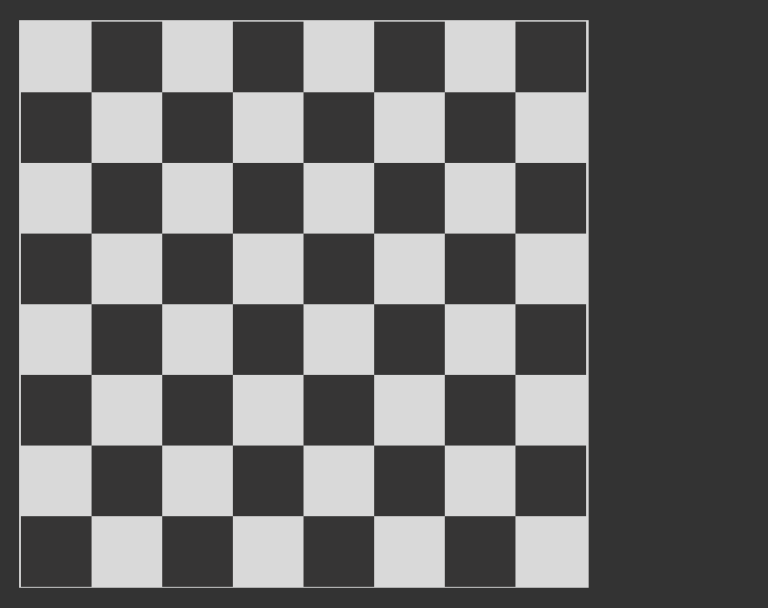
Reproduce this pattern procedurally as a Shadertoy shader.

```glsl
// Flat two-tone board of 8 by 8 squares, set left on a dark ground with a thin pale rim.
// The squares are the product of two square waves; the rim is a slightly larger box
// behind them. All lengths are fractions of the canvas height.

#define SQUARES      8.0
#define SQUARE_SIZE  0.1162
#define BOARD_CENTER vec2(0.4992, 0.4996)
#define RIM_LOW      vec2(0.0030, 0.0015)  // left, bottom
#define RIM_HIGH     vec2(0.0042, 0.0024)  // right, top
#define GROUND_COLOR vec3(0.201, 0.200, 0.200)
#define DARK_COLOR   vec3(0.210, 0.208, 0.208)
#define LIGHT_COLOR  vec3(0.851, 0.851, 0.851)

// Antialiased coverage of an axis-aligned box.
float boxCoverage(vec2 p, vec2 low, vec2 high, float pixel) {
    vec2 inside = clamp(min(p - low, high - p) / pixel + 0.5, 0.0, 1.0);
    return inside.x * inside.y;
}

// Smoothed square waves, +1 on even cells and -1 on odd cells.
vec2 squareWave(vec2 cell, float pixel) {
    vec2 edgeDistance = 0.5 - abs(2.0 * fract(0.5 * cell + 0.25) - 1.0);
    return clamp(2.0 * edgeDistance * SQUARE_SIZE / pixel, -1.0, 1.0);
}

void mainImage(out vec4 fragColor, in vec2 fragCoord) {
    float pixel = 1.0 / iResolution.y;
    vec2 p = fragCoord * pixel;

    vec2 halfBoard = vec2(0.5 * SQUARES * SQUARE_SIZE);
    vec2 low = BOARD_CENTER - halfBoard;
    vec2 high = BOARD_CENTER + halfBoard;

    // Clamping keeps the outer squares solid up to the rim.
    vec2 cell = clamp((p - low) / SQUARE_SIZE, 0.5, SQUARES - 0.5);
    vec2 wave = squareWave(cell, pixel);
    vec3 checker = mix(LIGHT_COLOR, DARK_COLOR, 0.5 + 0.5 * wave.x * wave.y);

    // Ground, then rim, then squares.
    vec3 color = GROUND_COLOR;
    color = mix(color, LIGHT_COLOR, boxCoverage(p, low - RIM_LOW, high + RIM_HIGH, pixel));
    color = mix(color, checker, boxCoverage(p, low, high, pixel));

    fragColor = vec4(color, 1.0);
}
```
